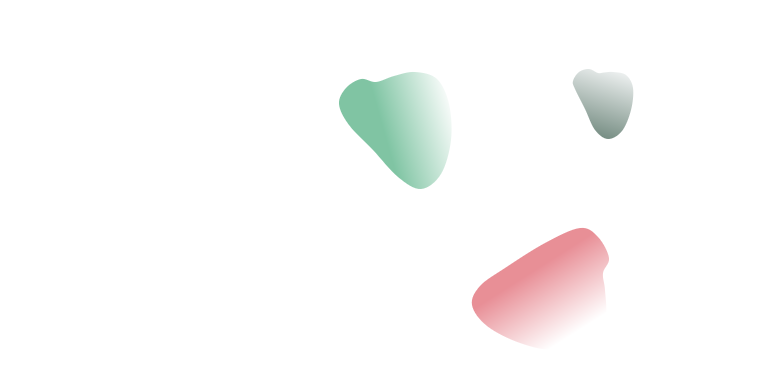
Write a WebGL 2 fragment shader that draws this background.

```glsl
#version 300 es
precision highp float;

uniform vec2 u_resolution;
out vec4 fragColor;

const int KNOTS = 14;
const int STEPS = 8;

// Closed Catmull-Rom curve between knots b and c
vec2 spline(vec2 a, vec2 b, vec2 c, vec2 d, float t) {
    return b + 0.5 * t * (c - a + t * (2.0 * a - 5.0 * b + 4.0 * c - d
             + t * (3.0 * (b - c) + d - a)));
}

// Signed distance to the smooth outline, negative inside
float blobDistance(vec2 p, vec2 knots[KNOTS]) {
    float nearest = 1e9;
    float side = 1.0;
    vec2 start = knots[0];
    for (int i = 0; i < KNOTS; i++) {
        vec2 a = knots[(i + KNOTS - 1) % KNOTS];
        vec2 b = knots[i];
        vec2 c = knots[(i + 1) % KNOTS];
        vec2 d = knots[(i + 2) % KNOTS];
        for (int j = 1; j <= STEPS; j++) {
            vec2 end = spline(a, b, c, d, float(j) / float(STEPS));
            vec2 edge = end - start;
            vec2 rel = p - start;
            vec2 gap = rel - edge * clamp(dot(rel, edge) / dot(edge, edge), 0.0, 1.0);
            nearest = min(nearest, dot(gap, gap));

            // Flip the side at each crossing of a horizontal ray
            if ((start.y > p.y) != (end.y > p.y) &&
                rel.x < edge.x * rel.y / edge.y) side = -side;
            start = end;
        }
    }
    return side * sqrt(nearest);
}

// Linear ramp from 0 at one point to 1 at another
float ramp(vec2 p, vec2 from, vec2 to) {
    vec2 axis = to - from;
    return clamp(dot(p - from, axis) / dot(axis, axis), 0.0, 1.0);
}

void main() {
    // The canvas spans 768 by 384 units
    vec2 p = gl_FragCoord.xy / u_resolution * vec2(768.0, 384.0);
    float pixel = 384.0 / u_resolution.y;

    vec2 greenKnots[KNOTS] = vec2[KNOTS](
        vec2(376, 302), vec2(394, 308), vec2(415, 312), vec2(437, 305),
        vec2(449, 280), vec2(451, 244), vec2(441, 210), vec2(421, 195),
        vec2(398, 207), vec2(373, 234), vec2(349, 259), vec2(339, 280),
        vec2(346, 296), vec2(361, 305));
    vec2 greyKnots[KNOTS] = vec2[KNOTS](
        vec2(598, 311), vec2(604, 311.5), vec2(613, 312), vec2(626, 309),
        vec2(633, 296), vec2(631, 274), vec2(622, 253), vec2(608, 245),
        vec2(595, 254), vec2(585, 275), vec2(575, 295), vec2(573, 303),
        vec2(579, 312), vec2(589, 315));
    vec2 redKnots[KNOTS] = vec2[KNOTS](
        vec2(603, 111), vec2(605, 94), vec2(606, 66), vec2(598, 43),
        vec2(556, 34), vec2(520, 41), vec2(487, 58), vec2(472, 79),
        vec2(480, 98), vec2(505, 116), vec2(545, 141), vec2(580, 156),
        vec2(598, 147), vec2(609, 126));

    // Each blob fades from its deep tone towards white
    vec3 green = mix(vec3(0.50, 0.77, 0.64), vec3(0.96, 0.98, 0.97),
                     ramp(p, vec2(383, 256), vec2(450, 275)));
    vec3 grey = mix(vec3(0.47, 0.56, 0.52), vec3(0.94, 0.95, 0.95),
                    ramp(p, vec2(605, 246), vec2(626, 312)));
    vec3 red = mix(vec3(0.91, 0.56, 0.59), vec3(1.0),
                   ramp(p, vec2(535, 114), vec2(575, 51)));

    vec3 color = vec3(1.0);
    color = mix(color, green, clamp(0.5 - blobDistance(p, greenKnots) / pixel, 0.0, 1.0));
    color = mix(color, grey, clamp(0.5 - blobDistance(p, greyKnots) / pixel, 0.0, 1.0));
    color = mix(color, red, clamp(0.5 - blobDistance(p, redKnots) / pixel, 0.0, 1.0));
    fragColor = vec4(color, 1.0);
}
```
